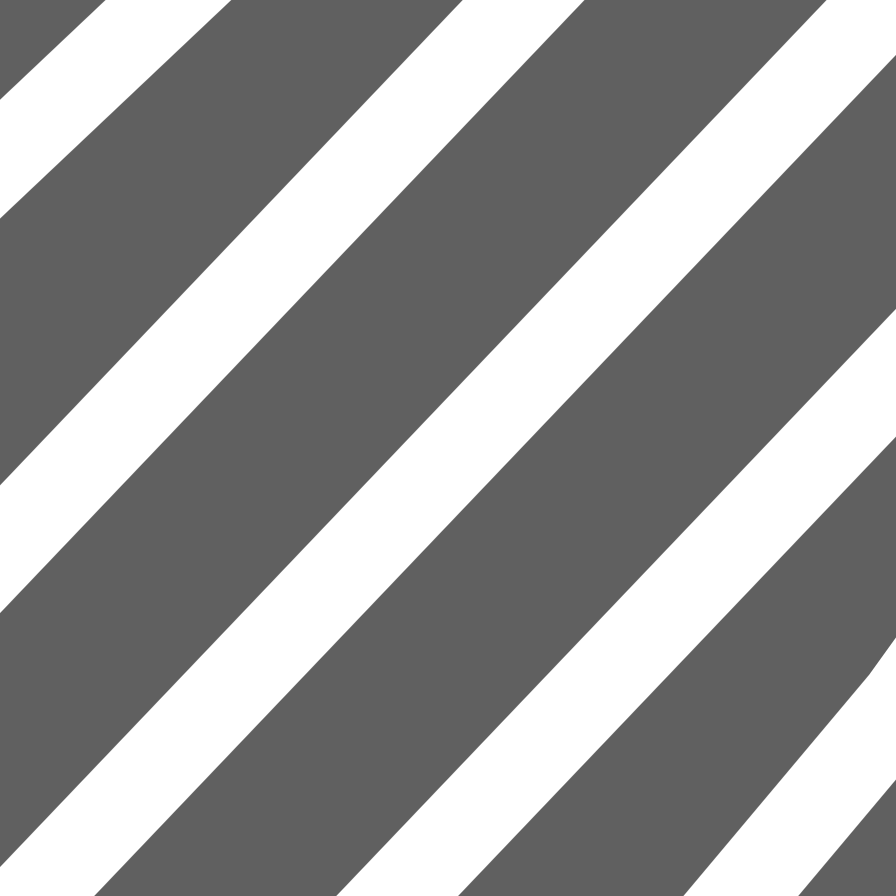
Write a WebGL 2 fragment shader that draws this pattern.

```glsl
#version 300 es
precision highp float;

uniform vec2 u_resolution;
out vec4 fragColor;

// Signed distance to one diagonal stripe; index 0 is the central one
float stripeDistance(vec2 p, float index) {
    float outer = sign(index) * step(1.5, abs(index));

    // The two corner stripes tilt about their own pivots
    float tilt = outer > 0.0 ? 0.142 : 0.104 * outer;
    float pivot = outer > 0.0 ? 0.66 : 0.09;
    float slope = 1.049 + tilt;
    float center = 1.049 * p.x - 0.039 - 0.426 * index + tilt * (p.x - pivot);

    // The lower right stripe flares along its upper edge
    float halfHeight = 0.0713 + 0.005 * outer;
    float flare = 0.2 * max(outer, 0.0) * max(p.x - 0.97, 0.0);
    float offset = p.y - center;
    float edge = max(offset - halfHeight - flare, -offset - halfHeight);
    return edge / length(vec2(slope, 1.0));
}

void main() {
    vec2 p = gl_FragCoord.xy / u_resolution;

    // Nearest of the five stripes
    float nearest = 1.0;
    for (int i = -2; i <= 2; i++) {
        nearest = min(nearest, stripeDistance(p, float(i)));
    }

    float softness = 0.7 / min(u_resolution.x, u_resolution.y);
    float coverage = 1.0 - smoothstep(-softness, softness, nearest);

    vec3 gray = vec3(0.378);
    vec3 white = vec3(1.0);
    fragColor = vec4(mix(gray, white, coverage), 1.0);
}
```
